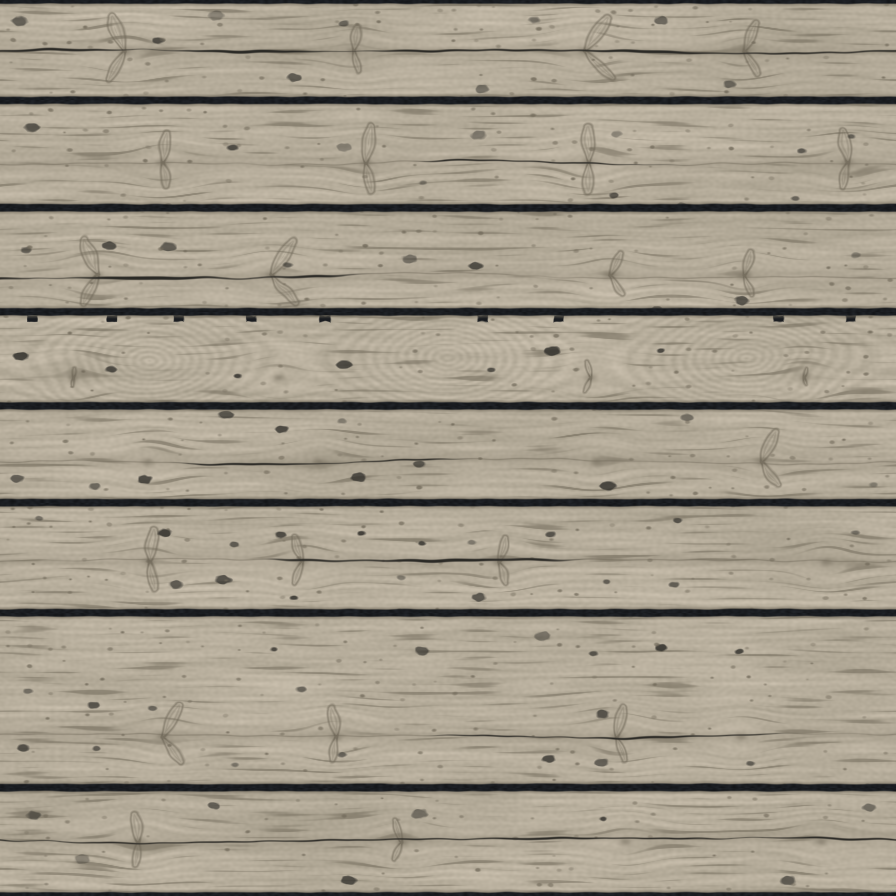
Give the GLSL for this texture, as a WebGL 1 fragment shader.

```glsl
precision highp float;
uniform vec2 u_resolution;

const float TAU = 6.2832;
const vec3 LIGHT_WOOD = vec3(0.79, 0.75, 0.68);
const vec3 SHADED_WOOD = vec3(0.61, 0.58, 0.51);
const vec3 DEEP_GRAIN = vec3(0.44, 0.41, 0.35);
const vec3 CRACK = vec3(0.17, 0.165, 0.15);
const vec3 GAP = vec3(0.10, 0.11, 0.125);

float hash(vec2 p) {
  vec3 q = fract(p.xyx * 0.1031);
  q += dot(q, q.yzx + 33.33);
  return fract((q.x + q.y) * q.z);
}

float slope(vec2 cell, vec2 offset, float period) {
  float angle = TAU * hash(vec2(mod(cell.x, period), cell.y) + 7.0);
  return dot(vec2(cos(angle), sin(angle)), offset);
}

// Gradient noise, about -1 to 1, wrapping across the canvas
float noise(vec2 uv, vec2 scale, float seed) {
  vec2 p = uv * scale + vec2(0.0, seed * 37.0);
  vec2 i = floor(p), f = p - i, u = f * f * (3.0 - 2.0 * f), e = vec2(1.0, 0.0);
  float low = mix(slope(i, f, scale.x), slope(i + e, f - e, scale.x), u.x);
  float high = mix(slope(i + e.yx, f - e.yx, scale.x), slope(i + e.xx, f - e.xx, scale.x), u.x);
  return 1.5 * mix(low, high, u.y);
}

// Value number "index" out of eight
float pick(vec4 a, vec4 b, float index) {
  vec4 n = vec4(0.0, 1.0, 2.0, 3.0) - index;
  return dot(a, step(abs(n), vec4(0.5))) + dot(b, step(abs(n + 4.0), vec4(0.5)));
}

float fill(float d, float blur) {
  return 1.0 - smoothstep(-blur, blur, d);
}

float bump(vec2 d, vec2 sharpness) {
  d *= sharpness;
  return exp(-dot(d, d));
}

// Rim and streaks of a tapered side branch
float branch(vec2 p, vec2 tip, float width, float px) {
  float h = clamp(dot(p, tip) / dot(tip, tip), 0.0, 1.0);
  float d = length(p - tip * h) - width * (0.15 + 0.85 * sin(2.6 * h));
  float rim = 1.0 - smoothstep(0.0, 0.0015 + px, abs(d));
  return 0.6 * rim + 0.35 * fill(d, px) * (0.5 + 0.5 * sin(d * 1300.0));
}

// Scattered oval pits, one at most in each cell
float pits(vec2 uv, vec2 grid, float density, vec2 radius, float blur) {
  vec2 cell = floor(uv * grid), key = cell + grid;
  vec2 centre = (cell + 0.25 + 0.5 * vec2(hash(key), hash(key + 41.0))) / grid;
  vec2 size = radius * (0.5 + 0.7 * hash(key + 83.0));
  float ragged = 0.25 * noise(uv, vec2(160.0, 200.0), 1.0);
  float d = (length((uv - centre) / size) - 1.0 + ragged) * size.y;
  return fill(d, blur) * step(hash(key + 127.0), density) * (0.4 + 0.6 * hash(key + 11.0));
}

// Row of worn rectangular notches
float notches(vec2 uv, float y, float count, float px) {
  float cell = floor(uv.x * count);
  float x = (cell + 0.35 + 0.3 * hash(vec2(cell, 5.0))) / count;
  vec2 d = abs(uv - vec2(x, y)) - vec2(0.0055, 0.0035);
  float ragged = 0.0012 * noise(uv, vec2(150.0), 3.0);
  return fill(max(d.x, d.y) + ragged, px) * step(0.25, hash(vec2(cell, 9.0)));
}

void main() {
  vec2 uv = gl_FragCoord.xy / u_resolution;
  float px = 1.0 / min(u_resolution.x, u_resolution.y);

  // Eight planks of uneven height
  vec4 lowTops = vec4(0.121, 0.316, 0.439, 0.547), highTops = vec4(0.652, 0.768, 0.888, 1.0);
  float id = dot(step(lowTops, vec4(uv.y)) + step(highTops, vec4(uv.y)), vec4(1.0));
  float top = pick(lowTops, highTops, id), bottom = pick(lowTops, highTops, id - 1.0);
  float arched = step(abs(id - 4.0), 0.5);

  // Long crack of each plank
  float rel = pick(vec4(0.5, 0.29, 0.46, 0.42), vec4(0.3, 0.35, 0.42, 0.49), id);
  float start = pick(vec4(-0.1, 0.46, 0.28, 0.18), vec4(0.0, -0.1, 0.45, -0.1), id);
  float end = pick(vec4(1.1, 0.9, 0.67, 0.54), vec4(0.0, 0.43, 0.78, 1.1), id);
  float strength = pick(vec4(0.6, 0.6, 1.0, 0.6), vec4(0.0, 1.0, 0.55, 0.8), id);
  float crackY = mix(bottom, top, rel);
  float wander = 0.005 * noise(uv, vec2(4.0, 0.0), id + 0.31) + 0.0015 * noise(uv, vec2(28.0, 0.0), id + 0.57);
  float crackD = abs(uv.y - crackY - wander);
  float taper = smoothstep(start, start + 0.05, uv.x) * (1.0 - smoothstep(end - 0.07, end, uv.x));
  float wear = 0.65 + 0.6 * noise(uv, vec2(9.0, 0.0), id + 0.73);
  float crack = fill(crackD - 0.0019 * strength * wear * taper, px) * taper * clamp(wear + 0.3, 0.3, 1.0);
  float hairline = fill(crackD - 0.0006, px) * clamp(wear, 0.0, 0.6);

  // Knots with side branches, bending the grain around them
  float bend = 0.0, knots = 0.0;
  for (int k = 0; k < 4; k++) {
    vec2 key = vec2(float(k) * 7.0 + 3.0, id * 13.0 + 2.0);
    float lean = hash(key + 31.0) - 0.35;
    float x = (float(k) + 0.2 + 0.6 * hash(key)) / 4.0;
    vec2 d = vec2(fract(uv.x - x + 0.5) - 0.5, uv.y - crackY);
    float size = (0.55 + 0.5 * hash(key + 59.0)) * mix(1.0, 0.4, arched);
    bend += d.y * 0.75 * bump(d, vec2(28.0, 36.0));
    vec2 q = d + 0.002 * noise(uv, vec2(50.0), id);
    float upper = branch(q, vec2(0.05 * lean, 0.042) * size, 0.008 * size, px);
    float lower = branch(q, vec2(0.06 * lean, -0.034) * size, 0.006 * size, px);
    knots += step(0.25, hash(key + 97.0)) * max(upper, lower) + 0.6 * bump(d, vec2(150.0, 230.0));
  }

  // Weathered grain
  vec2 grainUv = vec2(uv.x, uv.y - bend + 0.004 * noise(uv, vec2(5.0, 14.0), id));
  float broad = noise(uv, vec2(4.0, 12.0), id + 0.2);
  float streak = noise(grainUv, vec2(5.0, 95.0), id);
  float fibre = noise(grainUv, vec2(14.0, 230.0), id);
  float speckle = noise(uv, vec2(180.0, 260.0), id);
  float across = (grainUv.y - mix(bottom, top, 0.5)) * 26.0;
  float oval = length(vec2(1.6 * cos(TAU * 1.5 * uv.x), across)) * 7.0;
  float rings = sin(TAU * (mix(grainUv.y * 115.0, oval, arched) + 0.8 * broad));
  rings *= mix(0.5 + 0.5 * broad, 1.0, arched);
  float tone = 0.58 + 0.17 * broad + 0.2 * (streak + fibre) + 0.12 * (speckle + rings);
  vec3 colour = mix(SHADED_WOOD, LIGHT_WOOD, clamp(tone, 0.0, 1.0));
  colour = mix(colour, DEEP_GRAIN, 0.5 * smoothstep(0.3, 0.8, -fibre - 0.3 * streak));
  colour = mix(colour, DEEP_GRAIN, clamp(0.8 * knots, 0.0, 0.85));

  // Stains, pits, specks and cracks
  float stain = 0.22 * exp(-crackD / 0.006) + 0.6 * hairline;
  colour = mix(colour, DEEP_GRAIN, stain * (1.0 - arched));
  colour = mix(colour, CRACK, 0.85 * pits(uv, vec2(14.0, 16.0), 0.45, vec2(0.0075, 0.0045), px));
  colour = mix(colour, DEEP_GRAIN, 0.8 * pits(uv, vec2(46.0, 52.0), 0.25, vec2(0.0026, 0.0017), px));
  colour = mix(colour, CRACK, crack);
  colour = mix(colour, GAP, notches(uv, 0.6445, 12.0, px));

  // Dark gaps with worn edges
  float edge = min(uv.y - bottom, top - uv.y) + 0.0007 * noise(uv, vec2(45.0, 20.0), id);
  colour = mix(colour, DEEP_GRAIN, 0.55 * (1.0 - smoothstep(0.004, 0.0085, edge)));
  gl_FragColor = vec4(mix(colour, GAP * (1.0 + 0.3 * speckle), fill(edge - 0.0041, px)), 1.0);
}
```
